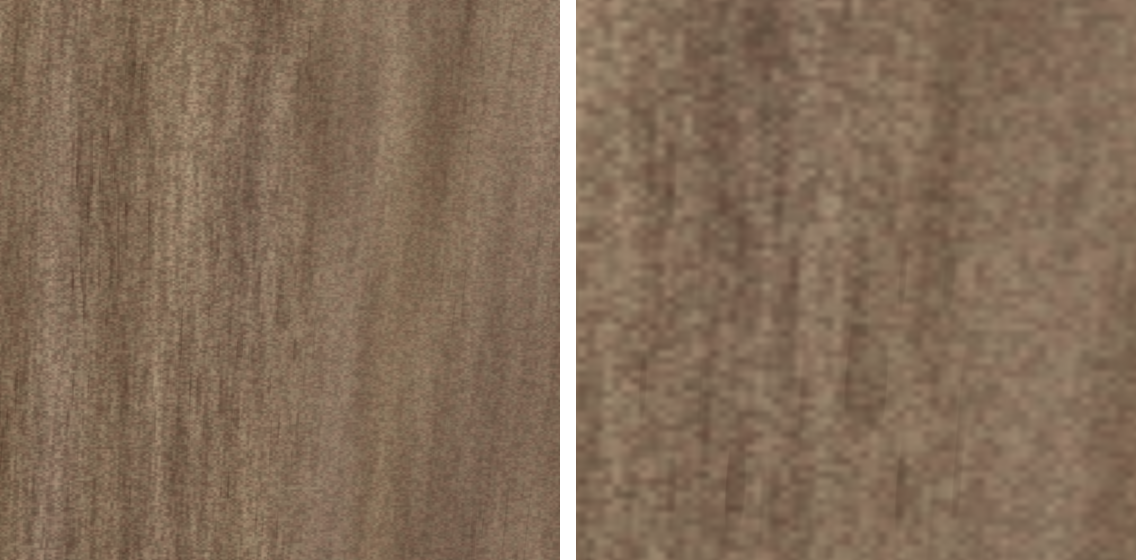
Left: the whole. Right: its middle third, enlarged.
Write a WebGL 2 fragment shader that draws this texture.

```glsl
#version 300 es
precision highp float;
// Brown wood with long, nearly vertical grain that leans gently to the right.
// Stretched value noise at several widths gives bands, streaks and fibres;
// fine round noise adds a rough surface, crisper on the left than the right.

uniform vec2 u_resolution;
out vec4 fragColor;

float hash(ivec2 cell, uint seed) {
    uvec2 q = uvec2(cell) * uvec2(1597u, 3571u);
    uint h = q.x ^ (q.y * 668265u + seed * 74779u);
    h = (h ^ (h >> 15)) * 739397u + 28411u;
    h = (h ^ (h >> 13)) * 461845u;
    h ^= h >> 16;
    return float(h & 65535u) / 65535.0;
}

// Smooth value noise, centred on zero.
float noise(vec2 p, uint seed) {
    ivec2 cell = ivec2(floor(p));
    vec2 w = smoothstep(0.0, 1.0, fract(p));
    float low = mix(hash(cell, seed), hash(cell + ivec2(1, 0), seed), w.x);
    float high = mix(hash(cell + ivec2(0, 1), seed), hash(cell + ivec2(1, 1), seed), w.x);
    return mix(low, high, w.y) - 0.5;
}

void main() {
    vec2 uv = gl_FragCoord.xy / min(u_resolution.x, u_resolution.y);
    float crisp = 1.0 - smoothstep(0.42, 0.6, uv.x - 0.05 * uv.y);

    // Grain coordinates: slanted and slightly wavy along the length.
    vec2 grain = uv;
    grain.x -= mix(0.03, 0.1, uv.x) * uv.y;
    grain.x += 0.022 * noise(uv * vec2(3.0, 2.5), 1u);

    // Bands, streaks and fibres, from wide to narrow.
    float tone = 0.095 * noise(grain * vec2(10.0, 1.2), 2u);
    tone += 0.085 * noise(grain * vec2(27.0, 2.6), 3u);
    tone += mix(0.05, 0.085, crisp) * noise(grain * vec2(75.0, 6.0), 4u);
    tone += mix(0.03, 0.075, crisp) * noise(grain * vec2(190.0, 22.0), 5u);

    // Short dark pores gathered in patches.
    float patches = smoothstep(0.0, 0.3, noise(grain * vec2(14.0, 3.0), 6u));
    float pores = smoothstep(0.18, 0.42, noise(grain * vec2(150.0, 16.0), 7u));
    tone -= mix(0.03, 0.065, crisp) * patches * pores;

    // Rough surface of small flecks, stronger on the pale streaks.
    float roughness = mix(0.085, 0.125, crisp) * (1.0 + 3.0 * clamp(tone, -0.08, 0.1));
    tone += roughness * noise(uv * vec2(190.0, 250.0), 8u);
    tone += 0.05 * noise(uv * vec2(110.0, 140.0), 9u);

    // Warm brown, greyer in the dark bands, with faint colour mottling.
    vec3 color = vec3(0.508, 0.421, 0.338) + tone * vec3(1.0, 1.0, 0.93);
    float warmth = noise(grain * vec2(12.0, 1.6), 10u) + 2.0 * tone;
    color += warmth * vec3(0.006, 0.004, -0.022);
    color += noise(uv * vec2(85.0, 110.0), 11u) * vec3(0.022, -0.014, -0.004);
    fragColor = vec4(color, 1.0);
}
```
